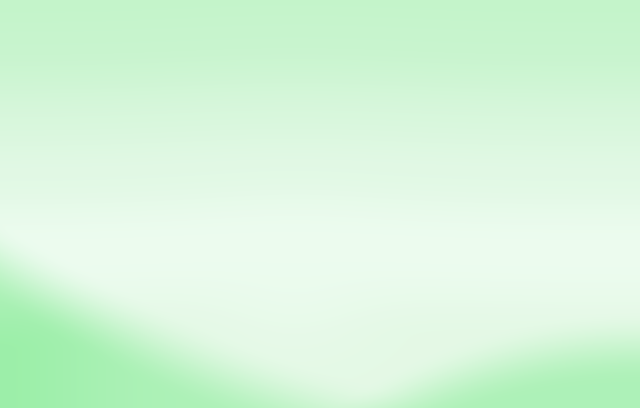
This background is drawn by a Shadertoy shader. Its source:

```glsl
// Sky colours, from top to bottom
const vec3 SKY_TOP = vec3(0.768, 0.955, 0.792);
const vec3 SKY_UPPER = vec3(0.782, 0.957, 0.806);
const vec3 SKY_MIDDLE = vec3(0.852, 0.968, 0.868);
const vec3 SKY_LOWER = vec3(0.882, 0.974, 0.895);
const vec3 MIST = vec3(0.924, 0.984, 0.934);
const vec3 GROUND_HAZE = vec3(0.892, 0.974, 0.898);

// Hill colours
const vec3 HILL_LIGHT = vec3(0.680, 0.945, 0.720);
const vec3 HILL_DEEP = vec3(0.612, 0.935, 0.662);

// Hill outlines and soft edges, in canvas heights
const float LEFT_HEIGHT = 0.355;
const float LEFT_SLOPE = 0.95;
const float LEFT_CURVE = 0.45;
const float LEFT_SOFTNESS = 0.105;
const float RIGHT_HEIGHT = 0.15;
const float RIGHT_CURVE = 1.0;
const float RIGHT_SOFTNESS = 0.09;

// Pale glow in the middle
const vec2 GLOW_CENTER = vec2(0.46, 0.30);
const vec2 GLOW_SIZE = vec2(0.13, 0.16);
const float GLOW_STRENGTH = 0.65;
const float MIST_RISE = 0.018;

float bell(float x) {
    return exp(-x * x);
}

// Vertical gradient, lifted a little where the mist swells
vec3 skyColor(vec2 uv) {
    float y = uv.y - MIST_RISE * bell((uv.x - GLOW_CENTER.x) / 0.25);
    vec3 color = mix(GROUND_HAZE, MIST, smoothstep(0.16, 0.36, y));
    color = mix(color, SKY_LOWER, smoothstep(0.40, 0.58, y));
    color = mix(color, SKY_MIDDLE, smoothstep(0.57, 0.70, y));
    color = mix(color, SKY_UPPER, smoothstep(0.66, 0.90, y));
    return mix(color, SKY_TOP, smoothstep(0.88, 1.0, y));
}

// Coverage below a ridge, blurred over its softness
float hillCover(float y, float ridge, float softness) {
    return 1.0 - smoothstep(ridge - softness, ridge + softness, y);
}

void mainImage(out vec4 fragColor, in vec2 fragCoord) {
    vec2 uv = fragCoord / iResolution.xy;
    vec3 color = skyColor(uv);

    // Soft glow
    vec2 glowOffset = (uv - GLOW_CENTER) / GLOW_SIZE;
    float glow = GLOW_STRENGTH * exp(-dot(glowOffset, glowOffset));
    color = mix(color, MIST, glow);

    // Two hills, merged smoothly across the valley
    float fromRight = 1.0 - uv.x;
    float leftRidge = LEFT_HEIGHT - LEFT_SLOPE * uv.x + LEFT_CURVE * uv.x * uv.x;
    float rightRidge = RIGHT_HEIGHT - RIGHT_CURVE * fromRight * fromRight;
    float left = hillCover(uv.y, leftRidge, LEFT_SOFTNESS);
    float right = hillCover(uv.y, rightRidge, RIGHT_SOFTNESS);
    float cover = 1.0 - (1.0 - left) * (1.0 - right);

    // Deeper green toward the left edge
    float depth = bell(uv.x / 0.16) * smoothstep(0.32, 0.14, uv.y);
    vec3 hill = mix(HILL_LIGHT, HILL_DEEP, depth);
    color = mix(color, hill, cover);

    fragColor = vec4(color, 1.0);
}
```
